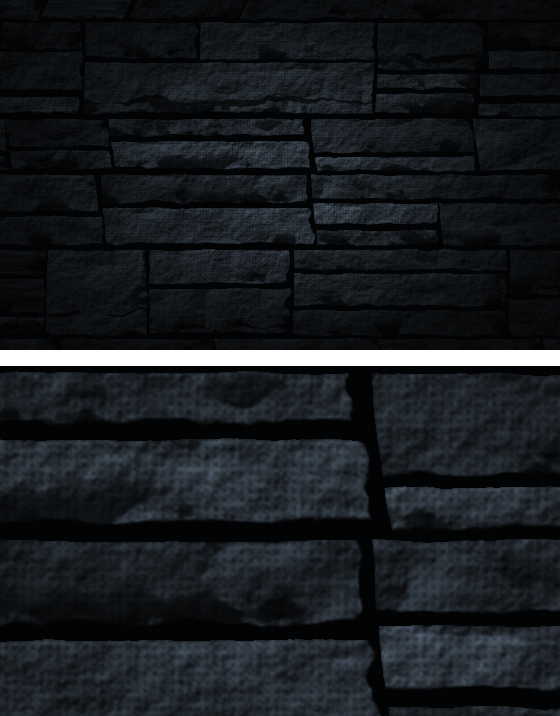
Top: the whole. Bottom: its middle third, enlarged.
A WebGL 2 fragment shader for this texture:

```glsl
#version 300 es
precision highp float;

uniform vec2 u_resolution;
out vec4 fragColor;

const float COURSE_HEIGHT = 0.21;
const float BLOCK_WIDTH = 0.66;
const float COURSE_JITTER = 0.6;
const float BLOCK_JITTER = 0.7;
const float SPLIT_CHANCE = 0.62;
const vec2 MIN_SPLIT_SIZE = vec2(0.42, 0.125);
const float MAX_SLANT = 0.5;
const float EDGE_SOFTNESS = 0.0045;
const float RELIEF = 0.62;
const float RELIEF_STEP = 0.004;
const vec2 LIGHT_DIR = vec2(-0.5, 0.866);
const vec2 SPOT_RADIUS = vec2(0.55, 0.385);
const float AMBIENT = 0.034;
const float SPOT = 0.155;
const float WEAVE_PERIOD = 0.0083;
const float WEAVE_DEPTH = 0.25;
const vec3 STONE_TINT = vec3(0.85, 1.0, 1.16);
const vec3 SHADOW_COLOR = vec3(0.008, 0.011, 0.015);

struct Block {
    vec2 lo;
    vec2 hi;
    float id;
};

float hash(vec2 p) {
    return fract(sin(dot(p, vec2(127.1, 311.7))) * 43758.5453);
}

float noise(vec2 p) {
    vec2 i = floor(p);
    vec2 f = fract(p);
    f = f * f * (3.0 - 2.0 * f);
    return mix(mix(hash(i), hash(i + vec2(1, 0)), f.x),
               mix(hash(i + vec2(0, 1)), hash(i + vec2(1, 1)), f.x), f.y);
}

float fbm(vec2 p) {
    float sum = 0.0;
    float amplitude = 0.5;
    for (int i = 0; i < 5; i++) {
        sum += amplitude * noise(p);
        p = mat2(1.6, 1.2, -1.2, 1.6) * p + 3.7;
        amplitude *= 0.5;
    }
    return sum;
}

// Jittered interval around t: start, end, index
vec3 span(float t, float jitter, float seed) {
    float i = floor(t);
    if (t < i + jitter * hash(vec2(i, seed))) i -= 1.0;
    return vec3(i + jitter * hash(vec2(i, seed)),
                i + 1.0 + jitter * hash(vec2(i + 1.0, seed)), i);
}

// Courses of blocks, each split further into strips; p is slanted per course
Block findBlock(inout vec2 p) {
    vec3 course = span(p.y / COURSE_HEIGHT, COURSE_JITTER, 1.0);
    float lean = 2.0 * hash(vec2(course.z, 4.0)) - 1.0;
    float middle = 0.5 * (course.x + course.y) * COURSE_HEIGHT;
    p.x += MAX_SLANT * lean * lean * lean * (p.y - middle);
    vec3 column = span(p.x / BLOCK_WIDTH, BLOCK_JITTER, course.z + 7.0);

    Block b;
    b.lo = vec2(column.x * BLOCK_WIDTH, course.x * COURSE_HEIGHT);
    b.hi = vec2(column.y * BLOCK_WIDTH, course.y * COURSE_HEIGHT);
    b.id = hash(vec2(column.z, course.z));
    for (int k = 0; k < 3; k++) {
        int axis = (k + 1) % 2;
        float fk = float(k);
        bool large = b.hi[axis] - b.lo[axis] > MIN_SPLIT_SIZE[axis];
        if (!large || hash(vec2(b.id, fk + 5.0)) > SPLIT_CHANCE) continue;
        float cut = mix(b.lo[axis], b.hi[axis], mix(0.32, 0.7, hash(vec2(b.id, fk))));
        bool beyond = p[axis] > cut;
        if (beyond) b.lo[axis] = cut;
        else b.hi[axis] = cut;
        b.id = hash(vec2(b.id, beyond ? 11.0 : 17.0));
    }
    return b;
}

// Chipped rock: broad facets, ridges and grain
float rockHeight(vec2 p) {
    float ridge = abs(noise(p * vec2(9.0, 13.0)) - 0.5);
    return 0.4 * ridge + 0.42 * fbm(p * 14.0) + 0.1 * fbm(p * 75.0);
}

void main() {
    vec2 uv = gl_FragCoord.xy / u_resolution.y;
    vec2 center = 0.5 * vec2(u_resolution.x / u_resolution.y, 1.0);

    // Ragged block outlines
    vec2 p = uv + 0.009 * (vec2(fbm(uv * 18.0), fbm(uv * 18.0 + 31.0)) - 0.5);
    Block b = findBlock(p);
    vec2 size = b.hi - b.lo;
    vec2 fromLo = p - b.lo;
    vec2 toHi = b.hi - p;

    // Cast shadow below and to the right, narrow joint on the lit sides
    float ragged = fbm(uv * vec2(22.0, 30.0) + 9.0 * b.id) - 0.48;
    float below = min(mix(0.007, 0.021, hash(vec2(b.id, 21.0))), 0.25 * size.y) + 0.016 * ragged;
    float beside = mix(0.004, 0.018, hash(vec2(b.id, 22.0))) + 0.03 * ragged;
    float face = smoothstep(0.0, EDGE_SOFTNESS, fromLo.y - below)
               * smoothstep(0.0, EDGE_SOFTNESS, toHi.x - beside)
               * smoothstep(-0.004, 0.003, min(toHi.y, fromLo.x));

    // Directional light on the rock surface, some strips with long grain
    vec2 grain = hash(vec2(b.id, 23.0)) > 0.88 ? vec2(0.15, 1.0) : vec2(1.0);
    vec2 shift = 40.0 * vec2(b.id, hash(vec2(b.id, 24.0)));
    float slope = rockHeight(uv * grain + shift)
                - rockHeight((uv + RELIEF_STEP * LIGHT_DIR) * grain + shift);
    float relief = clamp(1.0 + RELIEF * slope / 0.04, 0.35, 1.6);

    // Broken hollows near the shaded edges
    float edge = min(fromLo.y - below, toHi.x - beside);
    float hollow = smoothstep(0.54, 0.64, fbm(uv * vec2(13.0, 20.0) + shift))
                 * (1.0 - smoothstep(0.01, 0.06, edge));

    // Sparse ledges running along the lower part of tall blocks
    float ledgeY = fromLo.y - 0.3 * size.y - 0.06 * (fbm(uv * vec2(12.0, 5.0) + shift) - 0.5);
    float ledgeWidth = 0.016 * (noise(uv * vec2(14.0, 3.0) + shift) - 0.35);
    float ledge = (1.0 - smoothstep(0.0, EDGE_SOFTNESS, abs(ledgeY) - ledgeWidth))
                * step(0.13, size.y) * step(0.4, hash(vec2(b.id, 26.0)));

    float tone = mix(0.75, 1.2, hash(vec2(b.id, 25.0)));
    tone *= 1.0 + 0.35 * (1.0 - smoothstep(0.05, 0.09, size.y));
    tone *= 1.0 + 0.25 * exp(-max(toHi.y, 0.0) / 0.006);

    // Spotlight falloff and fine woven dots
    vec2 q = (uv - center) / SPOT_RADIUS;
    float light = AMBIENT + SPOT * exp(-dot(q, q));
    vec2 wave = 0.5 + 0.5 * cos(6.28318 * uv / WEAVE_PERIOD);
    float weave = 1.0 - WEAVE_DEPTH * wave.x * wave.y;

    vec3 stone = STONE_TINT * light * tone * relief * (1.0 - 0.7 * max(hollow, ledge));
    fragColor = vec4(mix(SHADOW_COLOR, stone, face) * weave, 1.0);
}
```
